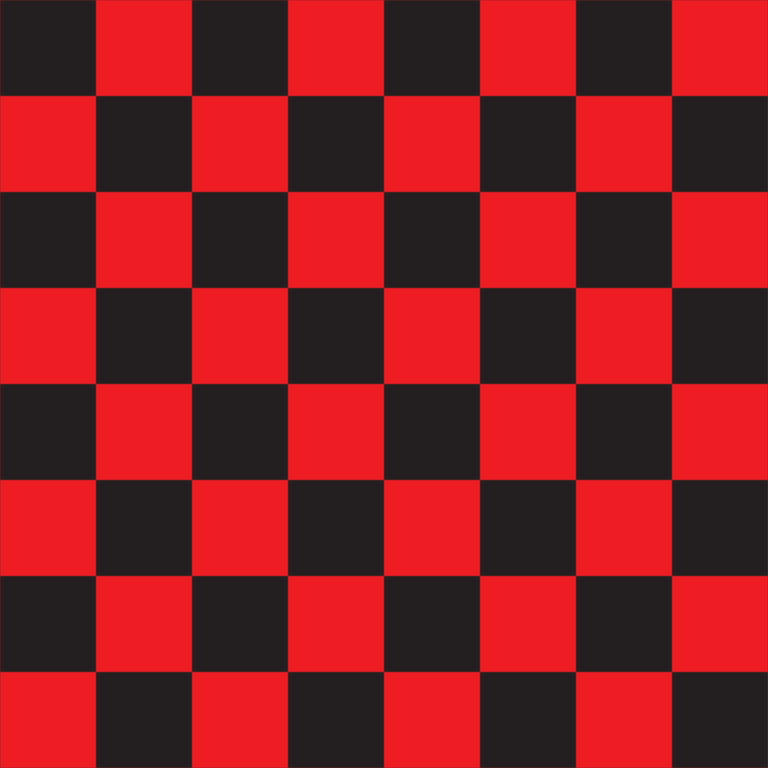
Give the GLSL for this pattern, as a WebGL 1 fragment shader.

```glsl
precision highp float;
// Red and near-black checkerboard, eight squares across and eight down.

uniform vec2 u_resolution;

// Signed triangle wave: positive in even cells, negative in odd, zero on edges.
vec2 cellSide(vec2 p) {
  return 0.5 - abs(mod(p + 0.5, 2.0) - 1.0);
}

void main() {
  vec2 cell = 8.0 * gl_FragCoord.xy / u_resolution;
  vec2 pixel = 8.0 / u_resolution;

  // Soften each edge over about one and a half pixels.
  vec2 side = clamp(cellSide(cell) / (0.75 * pixel), -1.0, 1.0);

  // Cells whose column and row agree in parity are red.
  float redness = 0.5 + 0.5 * side.x * side.y;

  vec3 black = vec3(0.137, 0.122, 0.125);
  vec3 red = vec3(0.933, 0.114, 0.141);
  gl_FragColor = vec4(mix(black, red, redness), 1.0);
}
```
